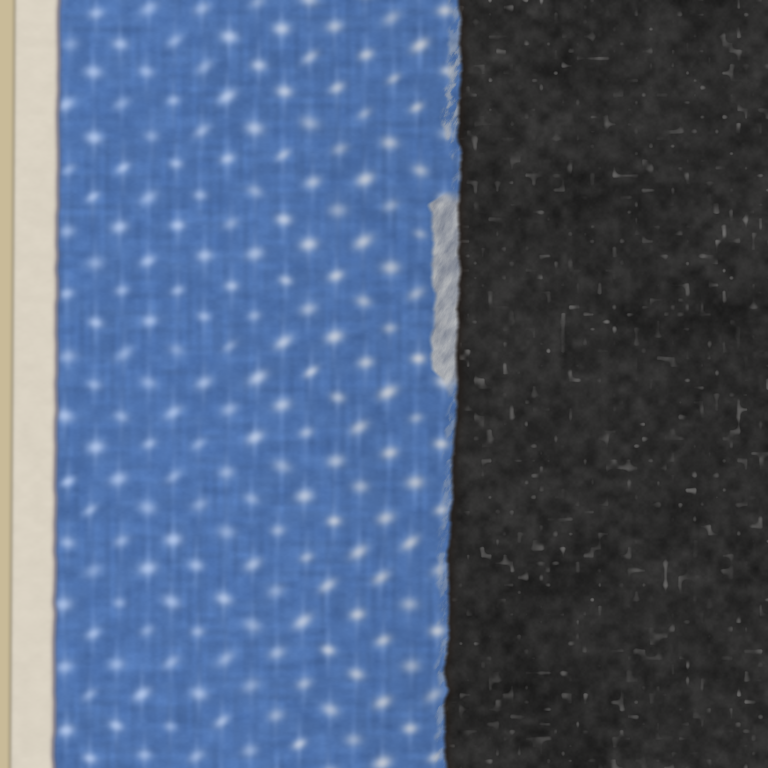
This texture is drawn by a Shadertoy shader. Its source:

```glsl
// Blue woven cloth strip between a cream border and a dark mottled felt.
// A sheared, staggered lattice of soft stitches sits on crossed threads;
// value noise frays the right selvage and speckles the felt.

const float COLUMN_PITCH = 0.03505;
const float STITCH_PERIOD = 0.0811;

float hash(vec2 p) {
    vec3 q = fract(vec3(p.xyx) * 0.1031);
    q += dot(q, q.yzx + 33.33);
    return fract((q.x + q.y) * q.z);
}

float noise(vec2 p) {
    vec2 i = floor(p), f = fract(p);
    f = f * f * (3.0 - 2.0 * f);
    return mix(mix(hash(i), hash(i + vec2(1, 0)), f.x),
               mix(hash(i + vec2(0, 1)), hash(i + vec2(1, 1)), f.x), f.y);
}

float fbm(vec2 p) {
    float sum = 0.0, amp = 0.5;
    for (int k = 0; k < 4; k++) {
        sum += amp * noise(p);
        p = p * 2.03 + 17.1;
        amp *= 0.5;
    }
    return sum / 0.9375;
}

// Smooth window that is one between lo and hi
float band(float x, float lo, float hi, float soft) {
    return smoothstep(lo - soft, lo + soft, x) * (1.0 - smoothstep(hi - soft, hi + soft, x));
}

// Sideways lean of the cloth, growing toward the bottom
float lean(float y) {
    return 0.013 * smoothstep(0.35, 0.95, y);
}

// x: stitch brightness, y: vertical thread lit near each stitch
vec2 stitches(vec2 p) {
    vec2 light = vec2(0.0);
    float x = p.x + lean(p.y) * mix(0.4, 1.0, smoothstep(0.1, 0.5, p.x));
    float nearest = round((0.5443 - x) / COLUMN_PITCH);
    for (int k = -1; k <= 1; k++) {
        float column = nearest + float(k);
        float away = column * COLUMN_PITCH;
        float phase = 0.0586 + away * (0.155 - 0.154 * away) + 0.5 * STITCH_PERIOD * mod(column, 2.0);
        float row = round((p.y - phase) / STITCH_PERIOD);
        vec2 id = vec2(column + 20.0, row + 40.0);
        vec2 jitter = (vec2(hash(id), hash(id + 71.0)) - 0.5) * vec2(0.007, 0.006);
        vec2 d = vec2(x - 0.5443 + away, p.y - phase - row * STITCH_PERIOD) - jitter;
        float power = mix(0.5, 1.0, hash(id + 133.0));
        d.y += d.x * (hash(id + 211.0) - 0.3) * 0.6;
        float size = mix(0.85, 1.15, hash(id + 37.0));
        vec2 dotShape = d / (vec2(0.0105, 0.0078) * size);
        vec2 threadShape = d / vec2(0.0042, 0.027);
        light.x = max(light.x, power * exp(-dot(dotShape, dotShape)));
        light.y = max(light.y, power * exp(-dot(threadShape, threadShape)));
    }
    return light;
}

vec3 cloth(vec2 p) {
    vec3 color = mix(vec3(0.265, 0.395, 0.61), vec3(0.335, 0.475, 0.695), fbm(p * vec2(55.0, 75.0)));
    color *= 0.96 + 0.08 * noise(p * vec2(150.0, 14.0));
    color *= 0.96 + 0.08 * noise(p * vec2(22.0, 130.0));
    color *= 1.03 - 0.05 * smoothstep(0.2, 0.6, p.x);
    vec2 light = stitches(p);
    color = mix(color, vec3(0.48, 0.60, 0.80), 0.5 * light.y);
    vec3 stitchColor = mix(vec3(0.70, 0.78, 0.92), vec3(0.80, 0.81, 0.83), smoothstep(0.2, 0.55, p.x));
    return mix(color, stitchColor, 0.88 * light.x);
}

vec3 felt(vec2 p) {
    float tone = 0.165 + 0.13 * (fbm(p * 65.0) - 0.5) + 0.045 * (noise(p * 12.0) - 0.5);
    float flecks = smoothstep(0.76, 1.0, noise(p * 105.0 + 9.0)) * noise(p * 31.0);
    return vec3(tone + 0.25 * flecks) * vec3(1.01, 1.0, 0.99);
}

vec3 border(vec2 p, float seam) {
    vec3 cream = vec3(0.855, 0.825, 0.765) + 0.035 * (fbm(p * vec2(60.0, 90.0)) - 0.5);
    vec3 tan_ = vec3(0.79, 0.735, 0.60);
    vec3 color = mix(tan_, cream, smoothstep(seam - 0.003, seam + 0.004, p.x));
    return color * (1.0 - 0.14 * exp(-pow((p.x - seam) / 0.003, 2.0)));
}

void mainImage(out vec4 fragColor, in vec2 fragCoord) {
    vec2 p = fragCoord / iResolution.xy;
    p.y = 1.0 - p.y;

    // Boundaries between border, cloth and felt
    float leftEdge = 0.077 - 0.007 * p.y + 0.002 * (noise(vec2(p.y * 60.0, 3.0)) - 0.5);
    float wobble = 0.011 * (fbm(vec2(p.y * 40.0, 8.0)) - 0.5);
    float rightEdge = 0.598 - 1.4 * lean(p.y) + wobble;

    vec3 color = mix(border(p, 0.019 - 0.006 * p.y), cloth(p), smoothstep(leftEdge - 0.003, leftEdge + 0.004, p.x));
    color = mix(color, vec3(0.40, 0.37, 0.43), 0.55 * exp(-pow((p.x - leftEdge) / 0.004, 2.0)));

    // Frayed pale fibres along the selvage
    float heavy = band(p.y, 0.255, 0.50, 0.012);
    float upper = band(p.y, 0.05, 0.20, 0.025);
    float width = 0.012 + 0.022 * heavy * (1.0 - 0.5 * smoothstep(0.44, 0.51, p.y)) + 0.006 * upper;
    float inner = rightEdge - width + 0.009 * (noise(vec2(p.y * 75.0, 21.0)) - 0.5);
    float fibre = fbm(p * vec2(110.0, 70.0) + p.yx * 30.0);
    float cover = max(heavy * 0.95, max(upper * 0.65, 0.4) * smoothstep(0.35, 0.65, fibre));
    color = mix(color, mix(vec3(0.46, 0.48, 0.53), vec3(0.77, 0.77, 0.76), fibre),
                cover * smoothstep(inner - 0.004, inner + 0.004, p.x));

    // Felt with a brown shadow under the edge
    vec3 ground = mix(felt(p), vec3(0.14, 0.115, 0.10), 0.75 * exp(-pow((p.x - rightEdge) / 0.008, 2.0)));
    color = mix(color, ground, smoothstep(rightEdge - 0.004, rightEdge + 0.004, p.x));
    fragColor = vec4(color, 1.0);
}
```
